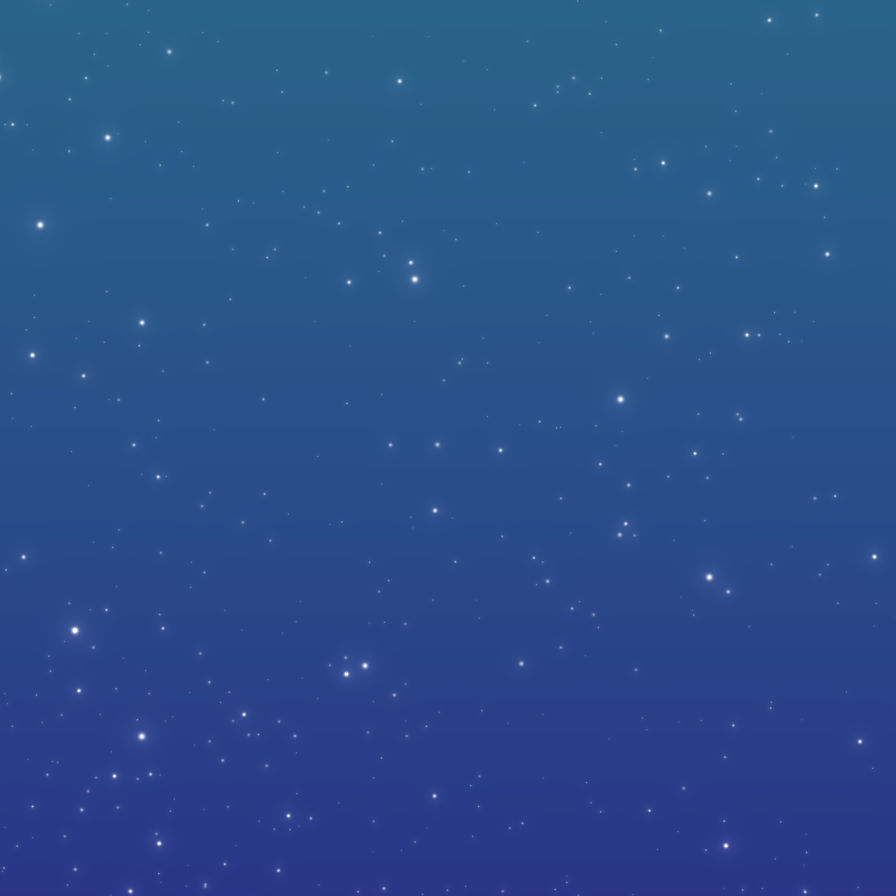
This background is drawn by a Shadertoy shader. Its source:

```glsl
// Night sky: a teal to indigo gradient scattered with softly glowing stars.

const vec3 SKY_TOP = vec3(0.160, 0.387, 0.540);
const vec3 SKY_BOTTOM = vec3(0.160, 0.205, 0.530);
const float SKY_EASE = 0.25;       // flattens the gradient towards the top
const vec3 STAR_COLOR = vec3(0.98, 0.98, 1.0);
const vec3 HALO_COLOR = vec3(0.66, 0.70, 0.95);

const int LAYERS = 4;
const float COARSEST_GRID = 7.0;   // cells per canvas height in the first layer
const float GRID_GROWTH = 1.65;    // each layer has finer cells
const float SIZE_FALLOFF = 0.70;   // and smaller stars
const float LIGHT_FALLOFF = 0.62;  // and dimmer stars
const float STAR_CHANCE = 0.28;
const float MIN_RADIUS = 0.0019;
const float MAX_RADIUS = 0.0050;
const float RANK_SKEW = 3.0;       // higher values make large stars rarer
const float HALO_REACH = 3.0;      // halo decay length in star radii
const float HALO_STRENGTH = 0.30;

float hash(vec2 p) {
    return fract(sin(dot(p, vec2(127.1, 311.7))) * 43758.5453);
}

float valueNoise(vec2 p) {
    vec2 cell = floor(p);
    vec2 f = fract(p);
    f = f * f * (3.0 - 2.0 * f);
    float low = mix(hash(cell), hash(cell + vec2(1.0, 0.0)), f.x);
    float high = mix(hash(cell + vec2(0.0, 1.0)), hash(cell + 1.0), f.x);
    return mix(low, high, f.y);
}

// Stars gather in loose clumps and grow more frequent near the bottom.
float starDensity(vec2 p) {
    return mix(1.4, 0.6, p.y) * mix(0.3, 1.7, valueNoise(p * 5.0 + 17.0));
}

// Returns core light in x and halo light in y.
vec2 starLight(float dist, float radius, float brightness, float pixel) {
    float coreWidth = max(radius, 0.5 * pixel);
    float coverage = radius * radius / (coreWidth * coreWidth);
    float q = dist / coreWidth;
    float core = 1.8 * coverage * exp(-q * q);
    float halo = HALO_STRENGTH * exp(-dist / (HALO_REACH * radius));
    return brightness * vec2(core, halo);
}

vec2 starLayer(vec2 p, float grid, float scale, float light, float seed, float pixel) {
    vec2 home = floor(p * grid);
    vec2 total = vec2(0.0);
    for (int y = -1; y <= 1; y++) {
        for (int x = -1; x <= 1; x++) {
            vec2 cell = home + vec2(x, y);
            vec2 key = cell + seed;
            vec2 center = (cell + vec2(hash(key), hash(key + 41.3))) / grid;
            if (hash(key + 73.9) > STAR_CHANCE * starDensity(center)) continue;

            // Few stars are large; most stay near the smallest size.
            float rank = pow(hash(key + 19.7), RANK_SKEW);
            float radius = scale * mix(MIN_RADIUS, MAX_RADIUS, rank);
            float brightness = light * mix(0.55, 1.0, sqrt(rank));
            total += starLight(length(p - center), radius, brightness, pixel);
        }
    }
    return total;
}

void mainImage(out vec4 fragColor, in vec2 fragCoord) {
    vec2 p = fragCoord / iResolution.y;
    float pixel = 1.0 / iResolution.y;

    // Sum the layers from few bright stars to many faint ones.
    vec2 light = vec2(0.0);
    float grid = COARSEST_GRID;
    float scale = 1.0;
    float strength = 1.0;
    for (int i = 0; i < LAYERS; i++) {
        float seed = 5.0 + 57.0 * float(i);
        light += starLayer(p, grid, scale, strength, seed, pixel);
        grid *= GRID_GROWTH;
        scale *= SIZE_FALLOFF;
        strength *= LIGHT_FALLOFF;
    }

    // Sky first, then halos, then star cores.
    float height = p.y * (1.0 + SKY_EASE * (1.0 - p.y));
    vec3 color = mix(SKY_BOTTOM, SKY_TOP, height);
    color += HALO_COLOR * light.y * (1.0 - color);
    color = mix(color, STAR_COLOR, clamp(light.x, 0.0, 1.0));
    fragColor = vec4(color, 1.0);
}
```
